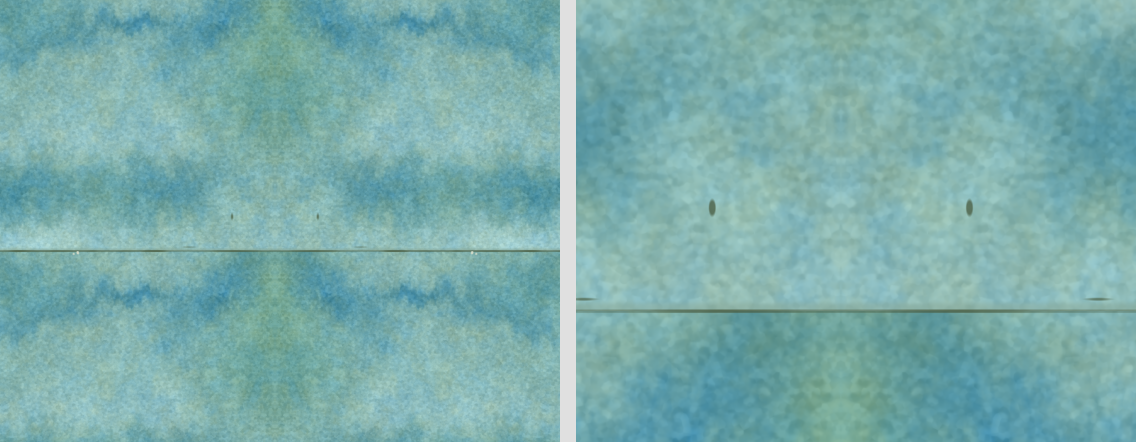
Left: the whole. Right: its middle third, enlarged.
Give the GLSL for this pattern, as a Shadertoy shader.

```glsl
const float PERIOD = 0.616;   // height of one sheet, canvas height = 1
const float SEAM = 0.568;     // distance of the seam from the top
const float AXIS = 0.491;     // mirror axis, as a share of the width

const vec3 PALE = vec3(0.60, 0.77, 0.77);
const vec3 MIST = vec3(0.54, 0.72, 0.71);
const vec3 SAGE = vec3(0.43, 0.64, 0.57);
const vec3 TEAL = vec3(0.33, 0.58, 0.59);
const vec3 BLUE = vec3(0.25, 0.53, 0.62);
const vec3 OLIVE = vec3(0.30, 0.38, 0.28);

vec3 hash3(vec2 cell) {
    vec3 q = fract(vec3(cell.xyx) * vec3(0.1031, 0.1030, 0.0973));
    q += dot(q, q.yxz + 33.33);
    return fract((q.xxy + q.yzz) * q.zyx);
}

// Soft cellular noise: each cell carries a value, blended by distance
float cellNoise(vec2 p) {
    vec2 base = floor(p);
    float sum = 0.0, total = 0.0;
    for (int j = -1; j <= 1; j++)
    for (int i = -1; i <= 1; i++) {
        vec2 cell = base + vec2(i, j);
        vec3 h = hash3(cell + 71.0);
        vec2 d = cell + h.xy - p;
        float weight = exp(-5.0 * dot(d, d));
        sum += weight * h.z;
        total += weight;
    }
    return sum / total - 0.5;
}

float layeredNoise(vec2 p) {
    float sum = 0.0, amplitude = 1.0;
    for (int i = 0; i < 4; i++) {
        sum += amplitude * cellNoise(p);
        p = mat2(1.6, 1.2, -1.2, 1.6) * p + 9.7;
        amplitude *= 0.6;
    }
    return sum;
}

float wash(vec2 p, vec2 center, vec2 radius) {
    vec2 d = (p - center) / radius;
    return exp(-dot(d, d));
}

float slantedWash(vec2 p, vec2 center, vec2 radius, float angle) {
    float c = cos(angle), s = sin(angle);
    return wash(mat2(c, -s, s, c) * (p - center), vec2(0.0), radius);
}

float speck(vec2 p, vec2 center, vec2 radius, float pixel) {
    float d = (length((p - center) / radius) - 1.0) * min(radius.x, radius.y);
    return 1.0 - smoothstep(-pixel, pixel, d);
}

// Large pools of pigment; p.x from the mirror axis, p.y down from the seam
vec3 pigment(vec2 p) {
    vec3 c = mix(MIST, SAGE, 0.18);
    // Green column and outer corner
    c = mix(c, SAGE, 0.85 * wash(p, vec2(0.0, 0.10), vec2(0.12, 0.16)));
    c = mix(c, mix(SAGE, TEAL, 0.4), 0.75 * wash(p, vec2(0.03, 0.27), vec2(0.16, 0.13)));
    c = mix(c, TEAL, 0.70 * wash(p, vec2(0.60, 0.09), vec2(0.17, 0.09)));
    c = mix(c, BLUE, 0.45 * slantedWash(p, vec2(0.61, 0.18), vec2(0.10, 0.025), 0.45));
    // Pale areas
    c = mix(c, MIST, 0.80 * wash(p, vec2(0.28, 0.035), vec2(0.13, 0.04)));
    c = mix(c, MIST, 0.75 * wash(p, vec2(0.38, 0.22), vec2(0.17, 0.09)));
    c = mix(c, PALE, 0.65 * wash(p, vec2(0.45, 0.36), vec2(0.30, 0.06)));
    c = mix(c, PALE, 0.50 * wash(p, vec2(0.23, 0.35), vec2(0.06, 0.07)));
    // Upper blue arch
    c = mix(c, BLUE, 0.90 * slantedWash(p, vec2(0.135, 0.085), vec2(0.10, 0.042), 0.65));
    c = mix(c, BLUE, 0.75 * wash(p, vec2(0.31, 0.097), vec2(0.11, 0.020)));
    c = mix(c, BLUE, 0.50 * wash(p, vec2(0.46, 0.13), vec2(0.07, 0.04)));
    c = mix(c, BLUE, 0.35 * wash(p, vec2(0.21, 0.17), vec2(0.06, 0.05)));
    // Lower band
    c = mix(c, TEAL, 0.60 * wash(p, vec2(0.36, 0.485), vec2(0.25, 0.06)));
    c = mix(c, BLUE, 0.65 * wash(p, vec2(0.23, 0.465), vec2(0.09, 0.055)));
    c = mix(c, mix(TEAL, BLUE, 0.5), 0.85 * wash(p, vec2(0.60, 0.475), vec2(0.11, 0.065)));
    // Pale foot of the sheet
    c = mix(c, PALE, 0.45 * wash(p, vec2(0.0, 0.53), vec2(0.16, 0.10)));
    c = mix(c, PALE, 0.45 * smoothstep(0.54, 0.60, p.y));
    c = mix(c, PALE + 0.05, 0.70 * wash(p, vec2(0.54, 0.60), vec2(0.15, 0.035)));
    return c;
}

void mainImage(out vec4 fragColor, in vec2 fragCoord) {
    float pixel = 1.0 / iResolution.y;
    float x = abs(fragCoord.x - AXIS * iResolution.x) * pixel;
    float y = mod(1.0 - fragCoord.y * pixel - SEAM, PERIOD);
    vec2 p = vec2(x, y);

    // Feathered, mostly vertical bleeding of the pools
    vec2 bleed = vec2(layeredNoise(p * 14.0), layeredNoise(p * vec2(30.0, 12.0) + 40.0));
    vec3 color = pigment(p + bleed * vec2(0.035, 0.045));

    // Blotches, warm and cool drift, paper grain
    color += 0.050 * layeredNoise(p * vec2(26.0, 18.0) + 13.0);
    color += vec3(0.05, 0.01, -0.05) * layeredNoise(p * 38.0 + 90.0);
    color += 0.075 * cellNoise(p * vec2(150.0, 180.0));
    color += 0.055 * cellNoise(p * 260.0 + 5.0);

    // Seam with a worn, uneven line and a dull strip above it
    float seamDistance = min(y, PERIOD - y);
    float wear = 0.65 + 0.6 * cellNoise(vec2(x * 22.0, 3.0));
    float line = 1.0 - smoothstep(0.0006, 0.0010 + 1.2 * pixel, seamDistance);
    float strip = smoothstep(PERIOD - 0.009, PERIOD - 0.003, y);
    color = mix(color, vec3(0.53, 0.66, 0.60), 0.5 * strip);
    color = mix(color, OLIVE, wear * line);

    // Dark fleck, short scratch, pale chips
    color = mix(color, OLIVE, 0.8 * speck(p, vec2(0.097, 0.538), vec2(0.0025, 0.006), pixel));
    color = mix(color, OLIVE, 0.7 * speck(p, vec2(0.194, 0.607), vec2(0.008, 0.001), pixel));
    for (int i = 0; i < 4; i++) {
        vec2 offset = (hash3(vec2(i, 17)).xy - 0.5) * vec2(0.022, 0.008);
        float chip = speck(p, vec2(0.447, 0.005) + offset, vec2(0.0022), pixel);
        color = mix(color, vec3(0.86, 0.88, 0.80), 0.8 * chip);
    }
    fragColor = vec4(clamp(color, 0.0, 1.0), 1.0);
}
```
